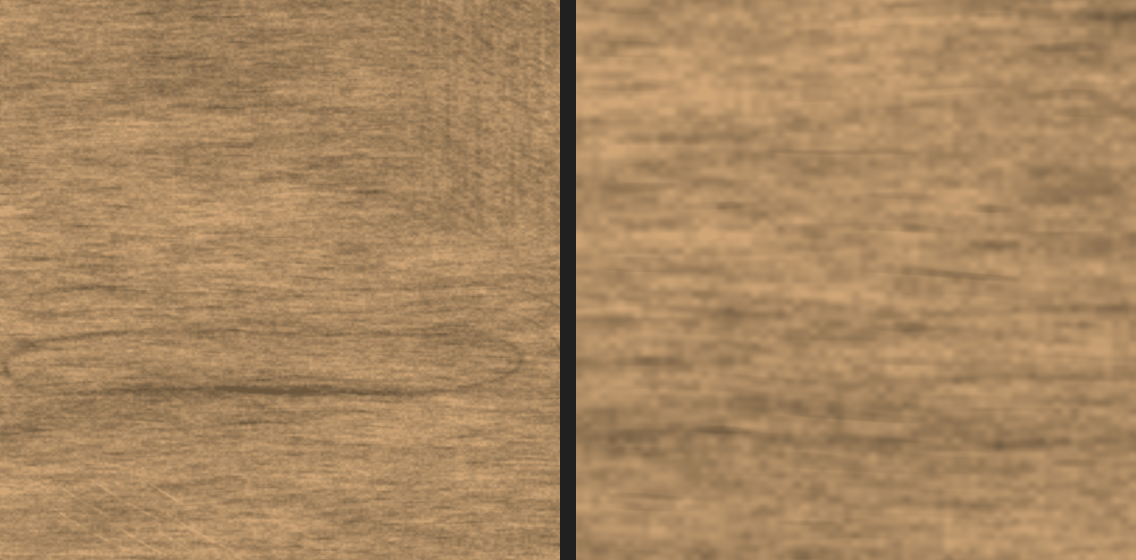
Left, the full canvas; right, a detail of the centre.
Give the GLSL for this texture, as a Shadertoy shader.

```glsl
// Brown wood plank: short horizontal grain streaks layered over broad tone
// drifts, with one long oval growth ring, faint outer rings, a cross-grained
// corner and a few pale scratches. All tones blend between two browns.

float hash(vec2 p) {
    vec3 q = fract(vec3(p.xyx) * 0.1031);
    q += dot(q, q.yzx + 33.33);
    return fract((q.x + q.y) * q.z);
}

// Smooth lattice noise in -1..1
float noise(vec2 p) {
    vec2 i = floor(p), f = fract(p);
    f = f * f * (3.0 - 2.0 * f);
    float low = mix(hash(i), hash(i + vec2(1, 0)), f.x);
    float high = mix(hash(i + vec2(0, 1)), hash(i + vec2(1, 1)), f.x);
    return 2.0 * mix(low, high, f.y) - 1.0;
}

// Soft line profile: 1 on the line, fading over the given width
float softLine(float d, float width) {
    return exp(-d * d / (width * width));
}

// Slow layered sines that bend the grain
float grainBend(vec2 p) {
    return 0.005 * sin(5.0 * p.x + 9.0 * p.y)
         + 0.002 * sin(13.0 * p.x - 17.0 * p.y + 1.0)
         + 0.001 * sin(31.0 * p.x + 40.0 * p.y);
}

// Streaks of several lengths, with short thin dark pores and pale fibres
float streaks(vec2 p) {
    float s = 0.19 * noise(p * vec2(6, 66) + 11.0)
            + 0.25 * noise(p * vec2(14, 125) + 37.0)
            + 0.25 * noise(p * vec2(34, 185) + 83.0);
    float pores = smoothstep(0.4, 0.9, noise(p * vec2(19, 150) + 71.0));
    float fibres = smoothstep(0.5, 0.95, noise(p * vec2(16, 140) + 97.0));
    return s - 0.34 * pores + 0.22 * fibres;
}

// Oval ring, its dark lower edge and the fainter rings outside it
float growthRings(vec2 p) {
    vec2 size = vec2(0.46, 0.052);
    vec2 q = (p - vec2(0.47, 0.352)) / size;
    q.y += 0.10 * sin(11.0 * p.x + 1.0) + 0.05 * sin(27.0 * p.x);
    float x4 = q.x * q.x * q.x * q.x;
    float r = length(vec2(x4, q.y)) + 0.001;
    float slope = length(vec2(4.0 * x4 * q.x * q.x * q.x / size.x, q.y / size.y)) / r + 2.0;
    float broken = 0.85 + 0.35 * noise(p * vec2(14, 20) + 5.0);

    float tone = -0.52 * broken * softLine((r - 1.0) / slope, 0.0045);
    tone -= 0.18 * softLine((r - 0.93) / slope, 0.014);
    float outer = (fract(r * 1.3 + 0.15) - 0.5) / (1.3 * slope);
    float fade = smoothstep(1.3, 1.7, r) * smoothstep(5.0, 2.2, r);
    tone -= 0.42 * broken * fade * softLine(outer, 0.003) * smoothstep(0.33, 0.4, p.y);

    float edge = p.y - 0.303 + 0.012 * (p.x - 0.4) + 0.002 * sin(19.0 * p.x);
    float along = smoothstep(0.15, 0.33, p.x) * smoothstep(1.05, 0.4, p.x);
    tone -= along * (0.45 * softLine(edge, 0.007) + 0.3 * softLine(edge, 0.018));
    tone -= 0.3 * softLine(length((p - vec2(0.83, 0.375)) / vec2(0.08, 0.03)), 1.0);
    return tone;
}

// Pale arcs falling to the right in the lower left corner
float scratches(vec2 p) {
    float tone = 0.0;
    for (int i = 0; i < 7; i++) {
        float k = float(i);
        vec2 start = vec2(0.36 * hash(vec2(k, 3)), 0.05 + 0.11 * hash(vec2(k, 8)));
        float len = 0.08 + 0.14 * hash(vec2(k, 15));
        float dx = p.x - start.x;
        float d = p.y - start.y + 0.75 * dx - 1.2 * dx * dx;
        float span = smoothstep(0.0, 0.03, dx) * smoothstep(len, len * 0.5, dx);
        tone += span * softLine(d, 0.003);
    }
    return 0.5 * tone * (0.7 + 0.5 * noise(p * 45.0));
}

void mainImage(out vec4 fragColor, in vec2 fragCoord) {
    vec2 p = fragCoord / iResolution.y;
    vec2 g = vec2(p.x, p.y + grainBend(p));

    // Broad tone and fine fibre
    float tone = 0.54 + 0.20 * noise(g * vec2(2.5, 8) + 3.0)
               + 0.16 * noise(g * vec2(5, 22) + 19.0)
               + 0.12 * noise(p * vec2(11, 13) + 29.0);
    tone += 0.24 * noise(p * vec2(90, 190)) + 0.24 * noise(p * vec2(200, 230) + 53.0);
    tone -= 0.12 * smoothstep(0.8, 0.97, p.y);
    tone += 0.12 * softLine(p.y - 0.54, 0.05);

    // Horizontal grain gives way to a slanted weave at the upper right
    float weave = smoothstep(0.6, 0.85, p.x + 0.06 * noise(p * 9.0))
                * smoothstep(0.52, 0.64, p.y);
    vec2 slanted = vec2(p.x - 0.5 * p.y, p.y + 0.5 * p.x);
    float cross = 0.30 * noise(slanted * vec2(45, 140))
                + 0.20 * noise(p * vec2(130, 12) + 41.0);
    tone += mix(streaks(g), cross - 0.05, weave);

    // Rings, scratches and one dark fleck
    tone += growthRings(p) + scratches(p);
    vec2 fleck = (p - vec2(0.66, 0.657)) / vec2(0.03, 0.004);
    tone -= 0.8 * softLine(length(fleck), 1.0);

    vec3 darkBrown = vec3(0.56, 0.45, 0.32);
    vec3 paleBrown = vec3(0.75, 0.60, 0.43);
    fragColor = vec4(mix(darkBrown, paleBrown, clamp(tone, -0.7, 1.35)), 1.0);
}
```
